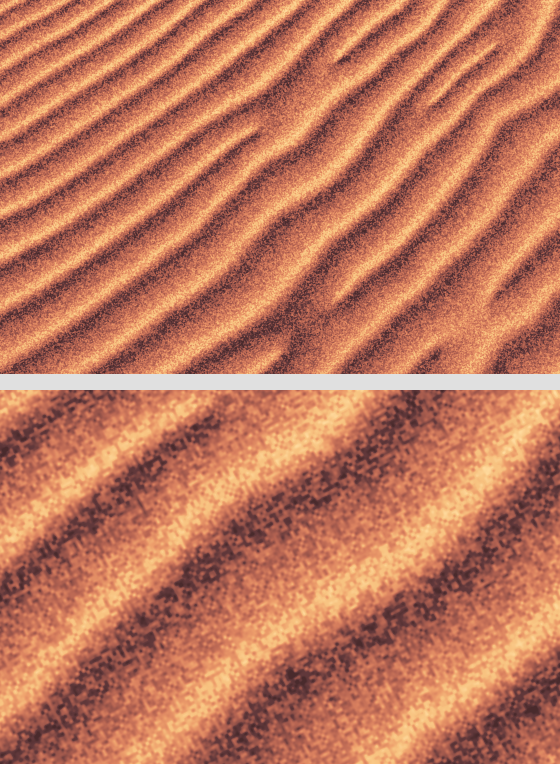
Top: the whole. Bottom: its middle third, enlarged.
This texture is drawn by a Shadertoy shader. Its source:

```glsl
// Wind-rippled desert sand under low sun. A bent, perspective-spaced phase field
// makes the ridges, a few pairs of phase vortices split and end them, and fine
// noise adds the grains; the resulting tone is coloured by a six-step ramp.

const float TAU = 6.2831853;
const float NEAR_SPACING = 0.066;   // ridge spacing at the top left
const float SPACING_GROWTH = 0.084; // widening towards the lower right
const float CREST_SLOPE = 0.56;     // crest direction at the left edge
const float CREST_BEND = 0.21;      // steepening towards the right
const float LEE_SKEW = 0.6;         // how abruptly crests fall into shade
const float RIDGE_CONTRAST = 0.37;
const float GRAIN_FREQ = 320.0;
const float GRAIN_CONTRAST = 0.5;
const float CLUMP_CONTRAST = 0.24;
const float FORK_RADIUS = 0.035;
const float FORK_STRETCH = 0.5;

const vec3 SAND[6] = vec3[6](
    vec3(0.38, 0.22, 0.23), vec3(0.56, 0.31, 0.28), vec3(0.71, 0.39, 0.32),
    vec3(0.85, 0.50, 0.37), vec3(0.93, 0.62, 0.42), vec3(0.97, 0.76, 0.50));
const float LEVEL[6] = float[6](0.04, 0.19, 0.39, 0.61, 0.80, 0.96);

float hash(vec2 p) {
    vec3 q = fract(vec3(p.xyx) * 0.1031);
    q += dot(q, q.yzx + 33.33);
    return fract((q.x + q.y) * q.z);
}

// Value noise centred on zero
float noise(vec2 p) {
    vec2 i = floor(p), f = fract(p);
    f = f * f * (3.0 - 2.0 * f);
    float low = mix(hash(i), hash(i + vec2(1, 0)), f.x);
    float high = mix(hash(i + vec2(0, 1)), hash(i + vec2(1, 1)), f.x);
    return mix(low, high, f.y) - 0.5;
}

vec2 rotate(vec2 p, float a) {
    float c = cos(a), s = sin(a);
    return vec2(c * p.x + s * p.y, c * p.y - s * p.x);
}

// Ridge count across the dunes, before forks
float ripplePhase(vec2 p) {
    float wobble = mix(0.025, 0.11, smoothstep(0.2, 1.4, p.x));
    float q = 1.0 - p.y + CREST_SLOPE * p.x + CREST_BEND * p.x * p.x;
    q += wobble * noise(rotate(p, 0.7) * vec2(4.8, 2.6) + 17.0);
    q += 0.25 * wobble * noise(rotate(p, 0.7) * vec2(11.0, 6.0) + 41.0);
    return log(NEAR_SPACING + SPACING_GROWTH * max(q, -0.3)) / SPACING_GROWTH;
}

// Turn around a fork, in turns, stretched along the crest
float vortex(vec2 d) {
    d = rotate(d, 0.72);
    return atan(d.y, d.x * FORK_STRETCH) / TAU;
}

// x: phase added by short extra ridges, y: ridge strength near their ends
vec2 forks(vec2 p) {
    vec2 result = vec2(0.0, 1.0);
    for (int k = 0; k < 4; k++) {
        vec2 cell = vec2(k % 2, k / 2);
        float r1 = hash(cell + 3.7), r2 = hash(cell + 21.3);
        vec2 centre = vec2(0.72, 0.24) + cell * vec2(0.52, 0.5)
                    + vec2(r1 - 0.5, r2 - 0.5) * 0.22;
        vec2 arm = rotate(vec2(mix(0.08, 0.16, r2), 0.0), -0.72);
        vec2 a = p - centre - arm, b = p - centre + arm;
        float turn = r1 < 0.5 ? 1.0 : -1.0;
        result.x += turn * (vortex(a) - vortex(b));
        result.y *= smoothstep(0.0, FORK_RADIUS, min(length(a), length(b)));
    }
    return result;
}

vec3 sandColor(float tone) {
    vec3 color = SAND[0] * mix(0.75, 1.0, smoothstep(-0.2, LEVEL[0], tone));
    for (int k = 1; k < 6; k++) {
        float blend = (tone - LEVEL[k - 1]) / (LEVEL[k] - LEVEL[k - 1]);
        color = mix(color, SAND[k], clamp(blend, 0.0, 1.0));
    }
    return color + vec3(0.03, 0.10, 0.12) * smoothstep(0.96, 1.25, tone);
}

void mainImage(out vec4 fragColor, in vec2 fragCoord) {
    vec2 p = fragCoord / iResolution.y;

    // Ridges: lit windward face, quick drop into the lee shade
    vec2 fork = forks(p);
    float theta = TAU * (ripplePhase(p) + fork.x);
    float ridge = cos(theta - LEE_SKEW * cos(theta)) * fork.y;
    float relief = RIDGE_CONTRAST * (1.0 + 0.3 * noise(p * 3.0 + 9.0));
    float tone = 0.49 + relief * ridge;
    tone += 0.06 * pow(max(ridge, 0.0), 6.0);

    // Broad light falloff and uneven patches
    tone += 0.08 * (p.y - 0.5) + 0.05 * noise(p * 5.0 + 60.0);

    // Grains and small clumps, rougher in the shade
    float shade = 0.5 - 0.5 * ridge;
    float grain = GRAIN_CONTRAST * noise(rotate(p, 0.5) * GRAIN_FREQ);
    grain += CLUMP_CONTRAST * noise(rotate(p, 1.1) * GRAIN_FREQ * 0.6 + 80.0);
    grain += 0.12 * shade * noise(rotate(p, -0.6) * vec2(45.0, 75.0));
    tone += grain * mix(0.8, 1.15, shade);

    fragColor = vec4(sandColor(tone), 1.0);
}
```
